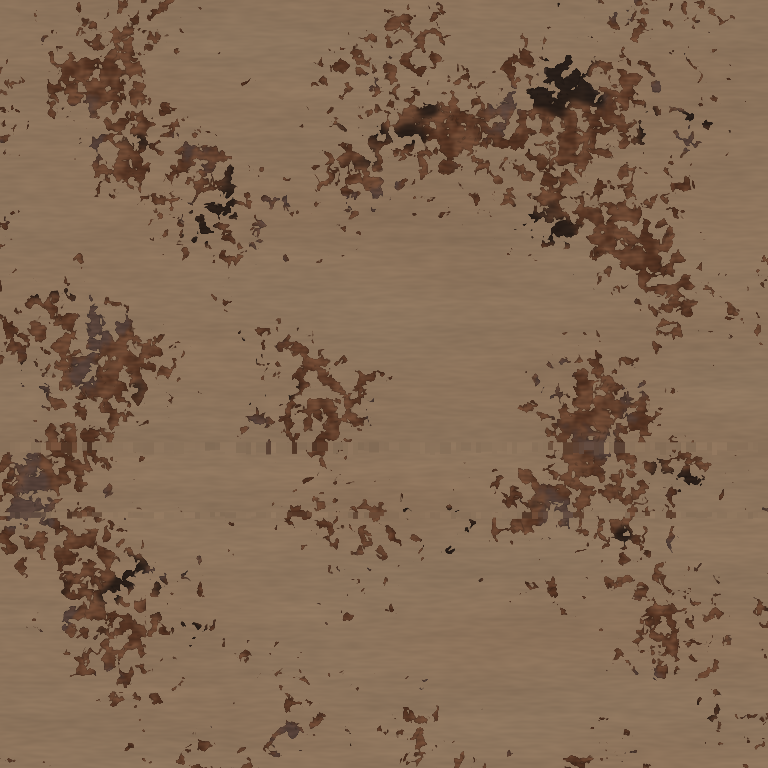
Reproduce this texture procedurally as a WebGL 2 fragment shader.

```glsl
#version 300 es
precision highp float;
// Worn tan surface with fine horizontal grain and flaking rust patches.
// Clustered gradient noise is cut by a threshold to form the flakes, and
// two thin rows are smeared into short vertical columns.

uniform vec2 u_resolution;
out vec4 fragColor;

const vec3 TAN = vec3(0.55, 0.452, 0.358);
const vec3 RUST_LIGHT = vec3(0.43, 0.285, 0.20);
const vec3 RUST_DEEP = vec3(0.315, 0.19, 0.125);
const vec3 ASH = vec3(0.33, 0.265, 0.245);
const vec3 CHAR = vec3(0.14, 0.105, 0.085);

float hash(vec2 cell) {
    vec3 q = fract(cell.xyx * vec3(0.1031, 0.1030, 0.0973));
    q += dot(q, q.yzx + 33.33);
    return fract((q.x + q.y) * q.z);
}

vec2 gradient(vec2 cell) {
    float angle = 6.2832 * hash(cell);
    return vec2(cos(angle), sin(angle));
}

float noise(vec2 p) {
    vec2 i = floor(p), f = fract(p);
    vec2 u = f * f * f * (f * (f * 6.0 - 15.0) + 10.0);
    vec2 e = vec2(1.0, 0.0);
    float a = dot(gradient(i), f);
    float b = dot(gradient(i + e), f - e);
    float c = dot(gradient(i + e.yx), f - e.yx);
    float d = dot(gradient(i + e.xx), f - e.xx);
    return mix(mix(a, b, u.x), mix(c, d, u.x), u.y);
}

float fbm(vec2 p, int octaves, float gain) {
    float sum = 0.0, amplitude = 1.0;
    for (int i = 0; i < octaves; i++) {
        sum += amplitude * noise(p);
        p = p * 2.07 + vec2(17.3, 9.1);
        amplitude *= gain;
    }
    return sum;
}

// Horizontal streaks, from broad bands down to hairline fibres
float grain(vec2 p) {
    return 0.5 * noise(p * vec2(2.5, 22.0) + 40.0)
         + 0.5 * noise(p * vec2(9.0, 85.0) + 70.0)
         + 0.6 * noise(p * vec2(38.0, 240.0) + 110.0);
}

// Positive inside a flake: broad clusters broken up by small ragged detail
float flakeField(vec2 p, float threshold) {
    vec2 warp = vec2(noise(p * 70.0 + 5.0), noise(p * 70.0 + 90.0));
    float cluster = fbm(p * 4.3 + vec2(23.0, 61.0), 3, 0.6);
    float detail = fbm((p + 0.006 * warp) * 52.0 + 31.0, 3, 0.55);
    return 1.1 * cluster + 0.8 * detail - threshold;
}

vec3 tanColor(vec2 p) {
    float tone = grain(p);
    float patina = noise(p * vec2(3.0, 9.0) + 150.0);
    return TAN * (1.0 + 0.085 * tone) + vec3(0.008, 0.016, 0.017) * patina;
}

vec3 flakeColor(vec2 p) {
    float mottling = fbm(p * 30.0 + 200.0, 3, 0.6);
    vec3 color = mix(RUST_LIGHT, RUST_DEEP, smoothstep(-0.4, 0.45, mottling));
    float ash = noise(p * 13.0 + 260.0) + 0.3 * mottling;
    color = mix(color, ASH, 0.75 * smoothstep(0.18, 0.45, ash));
    float soot = fbm(p * 7.5 + 310.0, 3, 0.6);
    color = mix(color, CHAR, 0.9 * smoothstep(0.24, 0.48, soot));
    return color * (1.0 + 0.22 * noise(p * vec2(60.0, 230.0) + 7.0));
}

// Column index with some neighbours merged, so that widths vary
float columnIndex(float x, float count) {
    float pairIndex = floor(x * count * 0.5);
    float single = floor(x * count);
    return hash(vec2(pairIndex, 3.0)) < 0.4 ? pairIndex * 2.0 : single;
}

// 1 inside a smeared row whose lower edge is toothed column by column
float rowMask(float y, float top, float height, float column, float pixel) {
    float depth = height * (0.55 + 0.45 * hash(vec2(column, top * 90.0)));
    float below = top - y;
    return smoothstep(-pixel, pixel, below) * smoothstep(-pixel, pixel, depth - below);
}

vec3 surface(vec2 p, float edge) {
    float field = flakeField(p, 0.37);
    float cover = smoothstep(-edge, edge, field);
    float rim = 1.0 - smoothstep(0.0, 0.14, field);
    vec3 flake = flakeColor(p) * (1.0 - 0.2 * rim);
    return mix(tanColor(p), flake, cover);
}

// Surface held constant down each column, with a faint tint per column
vec3 smear(vec2 p, float row, float column, float count, float edge) {
    vec2 source = vec2((column + 0.5) / count, row);
    float tint = hash(vec2(column, row * 70.0)) - 0.5;
    return mix(surface(source, edge), tanColor(p), 0.15) * (1.0 + 0.1 * tint);
}

void main() {
    vec2 p = gl_FragCoord.xy / u_resolution.y;
    float pixel = 0.5 / u_resolution.y;
    float edge = 48.0 * pixel;
    vec3 color = surface(p, edge);

    // Two smeared rows
    for (int i = 0; i < 2; i++) {
        float top = 0.424 - 0.091 * float(i);
        float height = 0.017 - 0.008 * float(i);
        float count = 150.0;
        float column = columnIndex(p.x, count);
        float mask = rowMask(p.y, top, height, column, pixel);
        color = mix(color, smear(p, top, column, count, edge), mask);
    }
    fragColor = vec4(color, 1.0);
}
```
